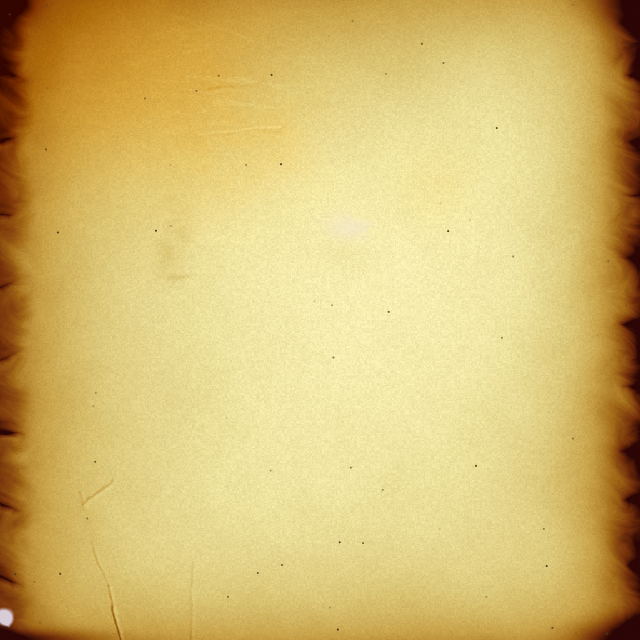
Write a WebGL 1 fragment shader that draws this texture.

```glsl
precision highp float;
// Aged parchment with burnt, torn sides, soft stains, creases and dark specks.
uniform vec2 u_resolution;

float hash(vec2 p) {
  vec3 q = fract(vec3(p.xyx) * 0.1031);
  q += dot(q, q.yzx + 33.33);
  return fract((q.x + q.y) * q.z);
}

// Layered, rotated and warped sines, about -1 to 1.
float mottle(vec2 p) {
  float sum = 0.0, amp = 0.5;
  for (int i = 0; i < 5; i++) {
    p += 0.6 * sin(p.yx * 1.3 + float(i) * 1.7);
    sum += amp * sin(p.x) * cos(p.y + 0.5);
    p = mat2(1.4, 1.1, -1.1, 1.4) * p + 2.3;
    amp *= 0.6;
  }
  return sum;
}

float blob(vec2 p, vec2 center, vec2 radius) {
  vec2 d = (p - center) / radius;
  return exp(-dot(d, d));
}

float segment(vec2 p, vec2 a, vec2 b) {
  vec2 ab = b - a;
  return length(p - a - ab * clamp(dot(p - a, ab) / dot(ab, ab), 0.0, 1.0));
}

// A thin shadow with a faint highlight beside it.
float crease(vec2 p, vec2 a, vec2 b) {
  float shade = smoothstep(0.0035, 0.0, segment(p, a, b));
  return shade - 0.35 * smoothstep(0.007, 0.0, segment(p + vec2(-0.003, 0.004), a, b));
}

// Six paper tones, from char (0) to cream (5).
vec3 paper(float t) {
  vec3 c = mix(vec3(0.17, 0.02, 0.02), vec3(0.46, 0.19, 0.04), clamp(t, 0.0, 1.0));
  c = mix(c, vec3(0.63, 0.41, 0.09), clamp(t - 1.0, 0.0, 1.0));
  c = mix(c, vec3(0.78, 0.63, 0.28), clamp(t - 2.0, 0.0, 1.0));
  c = mix(c, vec3(0.86, 0.78, 0.47), clamp(t - 3.0, 0.0, 1.0));
  c = mix(c, vec3(0.94, 0.90, 0.64), clamp(t - 4.0, 0.0, 1.0));
  return c + vec3(0.05, 0.06, 0.09) * clamp(t - 5.0, 0.0, 1.0);
}

void main() {
  vec2 uv = gl_FragCoord.xy / u_resolution;
  float cloud = mottle(uv * 7.0);
  float fiber = mottle(uv * 31.0 + 4.0);
  float ragged = mottle(vec2(uv.x * 30.0, uv.y * 40.0));

  // Darkening from left, right, top and bottom.
  float right = max(1.0 - uv.x + 0.006 * ragged, 0.0);
  vec4 burn = vec4(3.4, 4.8, 2.2, 2.3)
    * exp(-vec4(uv.x, right, 1.0 - uv.y, uv.y) / vec4(0.145, 0.08, 0.16, 0.1));
  float tone = 5.15 - length(burn) + 0.16 * cloud + 0.1 * fiber;
  tone -= 0.5 * smoothstep(0.055, 0.015, uv.x + 0.012 * ragged) * (1.0 + cloud);

  // Broad stains and the bright centre.
  float ochre = blob(uv, vec2(0.17, 0.9), vec2(0.24, 0.19));
  float wash = blob(uv, vec2(0.37, 0.79), vec2(0.14, 0.12)) * (1.0 + cloud + 0.7 * fiber);
  float peach = blob(uv, vec2(0.68, 0.71), vec2(0.06, 0.06));
  tone -= 0.85 * ochre + 0.35 * wash + 0.25 * peach;
  tone -= 0.4 * blob(uv, vec2(0.85, 0.28), vec2(0.2, 0.15));
  tone += 0.55 * blob(uv, vec2(0.57, 0.6), vec2(0.23, 0.23));
  tone += 0.35 * blob(uv, vec2(0.78, 0.84), vec2(0.12, 0.14));
  tone -= 0.4 * blob(uv, vec2(0.54, 0.6), vec2(0.05, 0.025)) * (1.0 + fiber);

  // Small curled stain left of centre.
  tone -= 0.5 * blob(uv, vec2(0.27, 0.62), vec2(0.028, 0.06)) * (0.8 + 1.5 * fiber);
  tone -= 0.6 * blob(uv, vec2(0.278, 0.566 + 6.0 * pow(abs(uv.x - 0.272), 2.0)), vec2(0.02, 0.005));

  // Charred corners.
  tone -= 1.7 * blob(uv, vec2(0.0, 1.0), vec2(0.05, 0.035));
  tone -= 2.0 * blob(uv, vec2(1.0), vec2(0.06, 0.05));
  tone -= 2.0 * blob(uv, vec2(0.98, 0.0), vec2(0.08, 0.03));
  tone -= 1.7 * blob(uv, vec2(0.03, 0.0), vec2(0.12, 0.015));

  // Tears along both sides, each with its own reach, slope and depth.
  for (int i = 0; i < 11; i++) {
    float k = float(i);
    float bend = hash(vec2(k, 8.0)) - 0.5;
    float depth = 0.5 + hash(vec2(k, 5.0));
    float leftY = 0.89 - 0.113 * k + bend * uv.x + 0.005 * ragged;
    float rightY = 0.97 - 0.095 * k + 0.02 * bend + 0.004 * ragged;
    float reach = 0.025 + 0.03 * hash(vec2(k, 3.0));
    float leftFade = smoothstep(reach, 0.005, uv.x) * depth;
    float rightFade = smoothstep(reach, 0.005, 1.0 - uv.x) * depth;
    tone -= leftFade * (1.6 * exp(-abs(uv.y - leftY) / 0.0035)
      + 0.6 * exp(-abs(uv.y - leftY - 0.015) / 0.015));
    tone += 0.4 * leftFade * exp(-abs(uv.y - leftY + 0.01) / 0.004);
    tone -= rightFade * 1.8 * exp(-abs(uv.y - rightY) / 0.006);
  }
  tone += 0.6 * ragged * smoothstep(0.06, 0.02, min(uv.x, 1.0 - uv.x));

  // Broken folds at the lower left and fine wrinkles near the top.
  vec2 w = uv + 0.005 * vec2(fiber, ragged);
  float fold = 0.6 * crease(w, vec2(0.125, 0.23), vec2(0.142, 0.15))
    + 0.9 * crease(w, vec2(0.142, 0.15), vec2(0.168, 0.085))
    + 1.9 * crease(w, vec2(0.168, 0.085), vec2(0.187, 0.0))
    + 0.8 * crease(w, vec2(0.13, 0.213), vec2(0.175, 0.25))
    + 0.4 * crease(w, vec2(0.302, 0.12), vec2(0.298, 0.0))
    + 0.4 * crease(w, vec2(0.33, 0.862), vec2(0.42, 0.872))
    - 0.4 * crease(w, vec2(0.31, 0.79), vec2(0.44, 0.802));
  tone -= fold * smoothstep(-0.7, 0.0, fiber + 0.3 * cloud);
  float wrinkle = smoothstep(0.12, 0.0, abs(mottle(vec2(uv.x * 12.0, uv.y * 45.0))));
  tone += 0.22 * wrinkle * blob(uv, vec2(0.36, 0.87), vec2(0.16, 0.11));

  // Even grain, then one possible speck per cell.
  vec3 color = paper(tone) + vec3(0.05, 0.0, -0.06) * min(ochre + 0.5 * wash + 0.4 * peach, 1.0);
  float grain = hash(floor(uv * 512.0)) + 0.5 * hash(floor(uv * 256.0)) - 0.75;
  color *= 1.0 + grain * vec3(0.05, 0.06, 0.09);
  vec2 cell = floor(uv * 24.0);
  vec2 spot = 0.15 + 0.7 * vec2(hash(cell + 7.0), hash(cell + 19.0));
  float speck = smoothstep(0.06, 0.015, length(fract(uv * 24.0) - spot));
  color = mix(color, vec3(0.3, 0.22, 0.1), speck * step(0.87, hash(cell)) * hash(cell + 41.0));

  // Pale worn patch and the bare lower left corner.
  float worn = blob(uv, vec2(0.55, 0.645), vec2(0.04, 0.02)) * smoothstep(0.0, 0.3, fiber);
  color = mix(color, vec3(0.95, 0.9, 0.8), 0.6 * worn);
  float bare = smoothstep(0.016, 0.009, length(uv - vec2(0.008, 0.035)) + 0.006 * fiber);
  gl_FragColor = vec4(mix(color, vec3(0.85, 0.8, 0.85), bare), 1.0);
}
```
